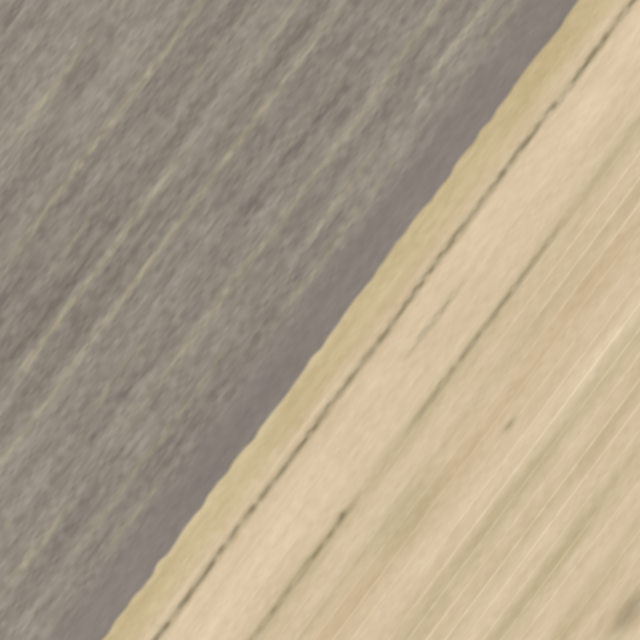
Write a WebGL 2 fragment shader that draws this texture.

```glsl
#version 300 es
precision highp float;
// Two fields seen from above: grey tilled soil beside pale stubble, split by a
// slanted border. All is drawn in (across, along) border coordinates, from
// stretched value noise plus soft furrows listed by their distance across.

#define BORDER_FOOT vec2(0.159, 0.0)
#define BORDER_DIR vec2(0.598, 0.8015)
#define BORDER_SOFT 0.004
#define SOIL_STREAK 0.085
#define SOIL_GRAIN 0.11
#define STUBBLE_STREAK 0.06
#define STUBBLE_GRAIN 0.05
#define ROW_PITCH 0.0235

uniform vec2 u_resolution;
out vec4 fragColor;

const vec3 SOIL = vec3(0.555, 0.522, 0.480);
const vec3 SOIL_EDGE = vec3(0.532, 0.500, 0.470);
const vec3 SOIL_STRAW = vec3(0.680, 0.640, 0.540);
const vec3 STUBBLE = vec3(0.835, 0.757, 0.630);
const vec3 STUBBLE_PALE = vec3(0.870, 0.790, 0.668);
const vec3 VERGE = vec3(0.785, 0.715, 0.555);
const vec3 GREEN = vec3(0.690, 0.640, 0.490);
const vec3 TAN = vec3(0.790, 0.690, 0.550);
const vec3 TRACK = vec3(0.530, 0.490, 0.395);

// Furrows: distance across, half width, strength
const vec3 STRAW_LINES[10] = vec3[10](
    vec3(-0.627, 0.007, 0.45), vec3(-0.576, 0.006, 0.55),
    vec3(-0.470, 0.007, 0.55), vec3(-0.410, 0.005, 0.25),
    vec3(-0.351, 0.006, 0.65), vec3(-0.292, 0.006, 0.60),
    vec3(-0.225, 0.006, 0.30), vec3(-0.168, 0.007, 0.50),
    vec3(-0.114, 0.006, 0.45), vec3(-0.078, 0.006, 0.35));
const vec3 GREEN_BANDS[6] = vec3[6](
    vec3(0.190, 0.013, 0.60), vec3(0.250, 0.012, 0.30),
    vec3(0.382, 0.014, 0.55), vec3(0.435, 0.010, 0.30),
    vec3(0.495, 0.015, 0.45), vec3(0.570, 0.012, 0.35));

float hash(vec2 p) {
    return fract(sin(dot(p, vec2(127.1, 311.7))) * 43758.5453);
}

float noise(vec2 p) {
    vec2 i = floor(p), f = fract(p);
    f = f * f * (3.0 - 2.0 * f);
    return mix(mix(hash(i), hash(i + vec2(1, 0)), f.x),
               mix(hash(i + vec2(0, 1)), hash(i + vec2(1, 1)), f.x), f.y);
}

// Gaussian ridge around a centre
float ridge(float x, float centre, float width) {
    float t = (x - centre) / width;
    return exp(-t * t);
}

float blob(vec2 q, vec2 centre, vec2 size) {
    vec2 t = (q - centre) / size;
    return exp(-dot(t, t));
}

// Long streaks at three widths, centred on zero
float streaks(vec2 q) {
    return 0.4 * noise(q * vec2(28.0, 2.0)) + 0.35 * noise(q * vec2(70.0, 5.0) + 17.0)
         + 0.25 * noise(q * vec2(150.0, 14.0) + 41.0) - 0.5;
}

float grain(vec2 q) {
    return 0.55 * noise(q * vec2(230.0, 85.0)) + 0.45 * noise(q * vec2(130.0, 60.0) + 9.0) - 0.5;
}

vec3 soilField(vec2 q) {
    float calm = smoothstep(-0.095, -0.035, q.x);
    vec3 col = mix(SOIL, SOIL_EDGE, calm);
    float straw = 0.0;
    for (int i = 0; i < 10; i++) {
        vec3 line = STRAW_LINES[i];
        float patches = smoothstep(0.15, 0.75, noise(vec2(q.y * 7.0, float(i) * 5.3)));
        float wobble = 0.006 * (noise(vec2(q.y * 9.0, float(i) * 3.1)) - 0.5);
        straw += line.z * patches * ridge(q.x + wobble, line.x, line.y);
    }
    straw *= 0.55 + 0.9 * noise(q * vec2(180.0, 60.0));
    col = mix(col, SOIL_STRAW, clamp(straw, 0.0, 0.85));
    col -= 0.035 * (ridge(q.x, -0.322, 0.012) + ridge(q.x, -0.375, 0.01));
    float busy = 1.0 - 0.6 * calm;
    float tone = 2.0 * SOIL_STREAK * streaks(q) + SOIL_GRAIN * grain(q);
    return col + busy * tone * vec3(1.0, 0.98, 0.85) + 0.012 * busy;
}

vec3 stubbleField(vec2 q) {
    vec3 col = mix(STUBBLE, STUBBLE_PALE, 0.85 * ridge(q.x, 0.120, 0.045));
    col = mix(col, VERGE, 0.85 * (1.0 - smoothstep(0.025, 0.062, q.x)));
    col = mix(col, TAN, 0.5 * ridge(q.x, 0.280, 0.022) * noise(vec2(q.y * 6.0, 2.0)));
    for (int i = 0; i < 6; i++) {
        vec3 band = GREEN_BANDS[i];
        float patches = 0.25 + 0.9 * noise(vec2(q.y * 6.0, float(i) * 7.7));
        col = mix(col, GREEN, min(band.z * patches * ridge(q.x, band.x, band.y), 0.9));
    }
    col = mix(col, GREEN, 0.45 * blob(q, vec2(0.268, 0.54), vec2(0.025, 0.09)));

    // Thin pale drill rows
    float row = abs(fract(q.x / ROW_PITCH + 0.2) - 0.5) * ROW_PITCH;
    float rowFade = 0.3 + 0.7 * smoothstep(0.16, 0.25, q.x);
    col += 0.055 * rowFade * ridge(row, 0.0, 0.002) * noise(q * vec2(40.0, 5.0));

    // Broken dark wheel tracks and spots
    float clods = noise(q * vec2(160.0, 75.0) + 5.0);
    float dark = 0.65 * ridge(q.x, 0.0665 + 0.004 * (noise(vec2(q.y * 8.0, 1.0)) - 0.5), 0.0055);
    dark += 0.45 * ridge(q.x, 0.187, 0.005) * smoothstep(0.2, 0.7, noise(vec2(q.y * 7.0, 8.0)));
    dark += 0.40 * blob(q, vec2(0.117, 0.81), vec2(0.006, 0.07));
    dark *= 0.45 + clods;
    dark += 0.55 * blob(q, vec2(0.635, 0.622), vec2(0.015, 0.045));
    dark += 0.45 * blob(q, vec2(0.310, 0.746), vec2(0.005, 0.014));
    dark += 0.55 * blob(q, vec2(0.184, 0.476), vec2(0.005, 0.008));
    col = mix(col, TRACK, clamp(dark, 0.0, 0.85));
    float tone = 2.0 * STUBBLE_STREAK * streaks(q + 3.0) + STUBBLE_GRAIN * grain(q);
    return col + tone * vec3(0.9, 0.95, 1.1);
}

void main() {
    vec2 p = gl_FragCoord.xy / u_resolution;
    vec2 across = vec2(BORDER_DIR.y, -BORDER_DIR.x);
    vec2 q = vec2(dot(p - BORDER_FOOT, across), dot(p, BORDER_DIR));
    float ragged = q.x + 0.005 * (noise(vec2(q.y * 45.0, 3.0)) - 0.5);
    float side = smoothstep(-BORDER_SOFT, BORDER_SOFT, ragged);
    fragColor = vec4(mix(soilField(q), stubbleField(q), side), 1.0);
}
```
